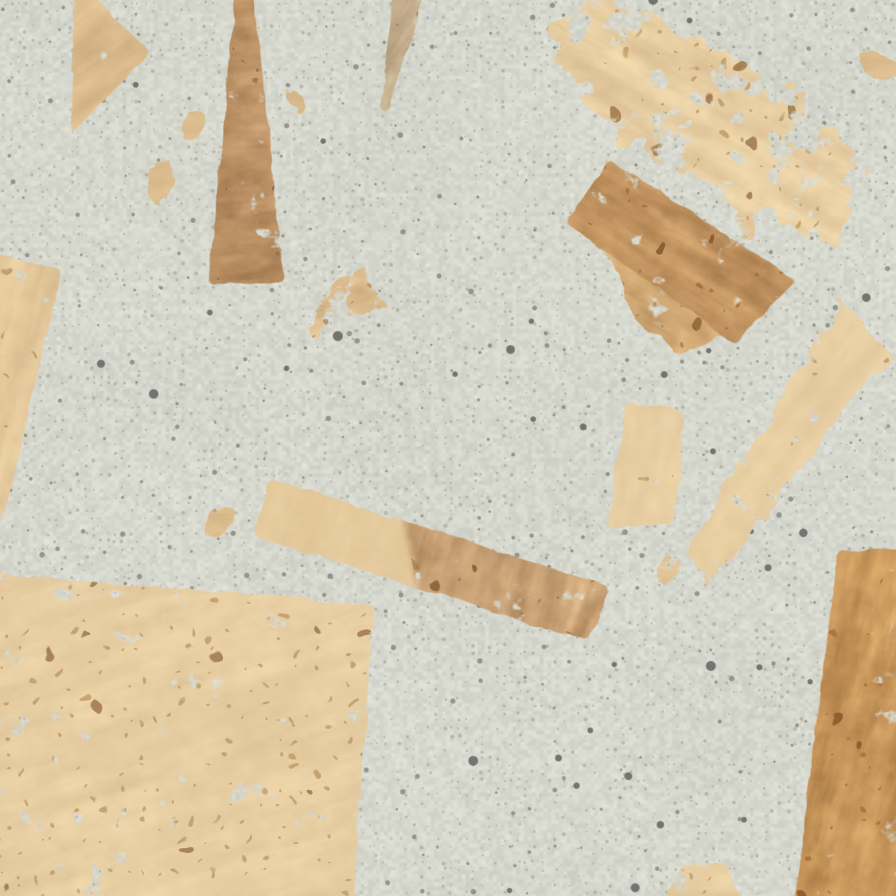
This texture is drawn by a three.js fragment shader. Its source:

```glsl
// Pale grey terrazzo with large cream, tan and brown travertine shards.
varying vec2 vUv;

const vec3 CEMENT = vec3(0.838, 0.844, 0.806);
const vec3 CREAM = vec3(0.905, 0.805, 0.635);
const vec3 SAND = vec3(0.865, 0.745, 0.565);
const vec3 OCHRE = vec3(0.775, 0.585, 0.355);
const vec3 BROWN = vec3(0.735, 0.570, 0.400);
const vec3 TAUPE = vec3(0.720, 0.630, 0.500);

float hash(vec2 p) {
  return fract(sin(dot(p, vec2(127.1, 311.7))) * 43758.5453);
}

vec2 hash2(vec2 p) {
  return vec2(hash(p), hash(p + 19.7));
}

float noise(vec2 p) {
  vec2 i = floor(p), f = fract(p);
  f = f * f * (3.0 - 2.0 * f);
  return mix(mix(hash(i), hash(i + vec2(1, 0)), f.x),
             mix(hash(i + vec2(0, 1)), hash(i + vec2(1, 1)), f.x), f.y);
}

float fbm(vec2 p) {
  float sum = 0.0, amp = 0.533;
  for (int i = 0; i < 4; i++) {
    sum += amp * noise(p);
    p = p * 2.03 + 13.1;
    amp *= 0.5;
  }
  return sum;
}

vec2 rotate(vec2 p, float a) {
  float c = cos(a), s = sin(a);
  return vec2(c * p.x + s * p.y, c * p.y - s * p.x);
}

// One randomly sized dot in some cells of a grid
float specks(vec2 p, float cells, float share, float rMin, float rMax) {
  vec2 q = p * cells, id = floor(q);
  float r = mix(rMin, rMax, pow(hash(id + 5.3), 2.0));
  vec2 centre = mix(vec2(rMax), vec2(1.0 - rMax), hash2(id + 2.9));
  float soft = 0.0011 * cells;
  float dotMask = 1.0 - smoothstep(r - soft, r + soft, length(fract(q) - centre));
  return dotMask * step(hash(id + 8.1), share);
}

float smoothMax(float a, float b, float k) {
  float h = max(k - abs(a - b), 0.0);
  return max(a, b) + h * h * 0.25 / k;
}

// Signed distance to the left side of an edge
float side(vec2 p, vec2 a, vec2 b) {
  vec2 e = normalize(b - a);
  return dot(p - a, vec2(-e.y, e.x));
}

// Convex quad with clockwise corners, slightly rounded
float quad(vec2 p, vec2 a, vec2 b, vec2 c, vec2 d) {
  return smoothMax(smoothMax(side(p, a, b), side(p, c, d), 0.008),
                   smoothMax(side(p, b, c), side(p, d, a), 0.008), 0.008);
}

vec3 cement(vec2 p) {
  vec3 col = CEMENT + 0.075 * (noise(p * 230.0) - 0.5) + 0.03 * (fbm(p * 9.0) - 0.5);
  col = mix(col, vec3(0.90, 0.90, 0.87), 0.6 * specks(p + 0.37, 75.0, 0.18, 0.10, 0.25));
  col = mix(col, vec3(0.63, 0.63, 0.59), 0.6 * specks(p, 120.0, 0.30, 0.10, 0.26));
  col = mix(col, vec3(0.52, 0.52, 0.49), 0.8 * specks(p + 0.71, 48.0, 0.20, 0.06, 0.15));
  return mix(col, vec3(0.38, 0.39, 0.38), 0.85 * specks(p + 0.13, 17.0, 0.16, 0.05, 0.10));
}

// Lays a veined, pitted stone over the ground; rough stones erode and open up
vec3 lay(vec3 ground, vec2 p, float d, vec3 tint, float rough, float veining, float angle, float pits) {
  if (d > 0.03) return ground;
  d += rough * (fbm(p * 42.0) - 0.5);
  d = max(d, 0.02 * (fbm(p * 45.0 + 7.0) - 0.80 + 4.0 * rough));
  float vein = fbm(rotate(p, angle) * vec2(12.0, 65.0)) - 0.5;
  float mottle = fbm(p * 55.0 + 31.0) - 0.5;
  vec3 stone = tint * (1.0 + veining * (vein + 0.6 * mottle) * vec3(0.8, 1.0, 1.3));
  vec2 warped = p + 0.010 * vec2(noise(p * 90.0), noise(p * 90.0 + 40.0));
  float fine = specks(warped, 52.0, 0.45 * pits, 0.07, 0.20);
  float large = specks(warped + 0.29, 19.0, 0.25 * pits, 0.07, 0.16);
  stone = mix(stone, tint * vec3(0.82, 0.74, 0.62), 0.8 * fine);
  stone = mix(stone, tint * vec3(0.68, 0.58, 0.46), 0.85 * large);
  return mix(ground, stone, 1.0 - smoothstep(-0.0013, 0.0013, d));
}

void main() {
  vec2 p = vUv;
  vec3 col = cement(p);

  // Scattered crumbs
  for (int i = 0; i < 9; i++) {
    vec2 seed = vec2(float(i), 3.7);
    vec2 q = rotate(p - hash2(seed), 3.0 * hash(seed + 4.0)) * vec2(0.7, 1.2);
    float size = mix(0.005, 0.016, hash(seed + 9.0));
    col = lay(col, p, length(q) - size, SAND, 0.025, 0.15, 0.0, 0.3);
  }
  float cluster = quad(p, vec2(0.315, 0.640), vec2(0.405, 0.685), vec2(0.422, 0.650), vec2(0.350, 0.628));
  col = lay(col, p, cluster, SAND, 0.060, 0.30, 0.4, 1.0);

  // Cream stones: slab, eroded boulder, diagonal strip, block, edge pieces
  float slab = quad(p, vec2(-0.02, 0.361), vec2(0.417, 0.325), vec2(0.394, -0.02), vec2(-0.02, -0.02));
  col = lay(col, p, slab, CREAM, 0.008, 0.10, 0.3, 1.0);
  float boulder = min(quad(p, vec2(0.605, 0.970), vec2(0.665, 1.010), vec2(0.870, 0.905), vec2(0.700, 0.830)),
                      quad(p, vec2(0.695, 0.835), vec2(0.865, 0.910), vec2(0.970, 0.810), vec2(0.935, 0.722)));
  col = lay(col, p, boulder, CREAM, 0.042, 0.16, -0.5, 0.9);
  float strip = quad(p, vec2(0.942, 0.664), vec2(0.995, 0.605), vec2(0.790, 0.350), vec2(0.765, 0.385));
  col = lay(col, p, strip, CREAM, 0.022, 0.08, 0.9, 0.1);
  float block = quad(p, vec2(0.700, 0.551), vec2(0.765, 0.541), vec2(0.752, 0.413), vec2(0.677, 0.412));
  col = lay(col, p, block, CREAM, 0.009, 0.08, 1.4, 0.1);
  float leftEdge = quad(p, vec2(-0.02, 0.720), vec2(0.069, 0.700), vec2(0.004, 0.420), vec2(-0.02, 0.420));
  col = lay(col, p, leftEdge, mix(CREAM, SAND, 0.4), 0.005, 0.14, 1.3, 0.1);
  float mound = quad(p, vec2(0.735, -0.02), vec2(0.765, 0.037), vec2(0.810, 0.037), vec2(0.835, -0.02));
  col = lay(col, p, mound, CREAM, 0.015, 0.15, 0.0, 1.0);

  // Tan and brown stones: triangle, wedges, broken chip, two-tone bar, column
  float triangle = quad(p, vec2(0.082, 1.02), vec2(0.098, 1.01), vec2(0.168, 0.942), vec2(0.080, 0.850));
  col = lay(col, p, triangle, SAND, 0.005, 0.18, 0.6, 0.0);
  float wedge = quad(p, vec2(0.264, 1.02), vec2(0.282, 1.02), vec2(0.318, 0.685), vec2(0.233, 0.682));
  col = lay(col, p, wedge, BROWN, 0.008, 0.38, 0.1, 0.3);
  float spike = quad(p, vec2(0.439, 1.02), vec2(0.480, 1.02), vec2(0.432, 0.877), vec2(0.426, 0.880));
  col = lay(col, p, spike, TAUPE, 0.010, 0.40, 1.0, 0.4);
  float skirt = quad(p, vec2(0.680, 0.720), vec2(0.820, 0.640), vec2(0.760, 0.603), vec2(0.710, 0.645));
  col = lay(col, p, skirt, mix(SAND, OCHRE, 0.5), 0.018, 0.30, -0.5, 1.0);
  float chip = quad(p, vec2(0.680, 0.822), vec2(0.890, 0.686), vec2(0.820, 0.617), vec2(0.632, 0.753));
  col = lay(col, p, chip, mix(OCHRE, BROWN, 0.5), 0.008, 0.36, -0.57, 0.6);
  float bar = quad(p, vec2(0.302, 0.466), vec2(0.683, 0.346), vec2(0.655, 0.284), vec2(0.284, 0.402));
  float darkEnd = smoothstep(0.452, 0.466, p.x + 0.2 * (p.y - 0.38));
  vec3 barTint = mix(mix(SAND, CREAM, 0.7), mix(SAND, BROWN, 0.65), darkEnd);
  col = lay(col, p, bar, barTint, 0.010, mix(0.08, 0.35, darkEnd), 1.25, 0.5 * darkEnd);
  float column = quad(p, vec2(0.935, 0.386), vec2(1.02, 0.386), vec2(1.02, -0.02), vec2(0.885, -0.02));
  col = lay(col, p, column, OCHRE, 0.007, 0.38, 1.3, 0.5);

  gl_FragColor = vec4(col, 1.0);
}
```
